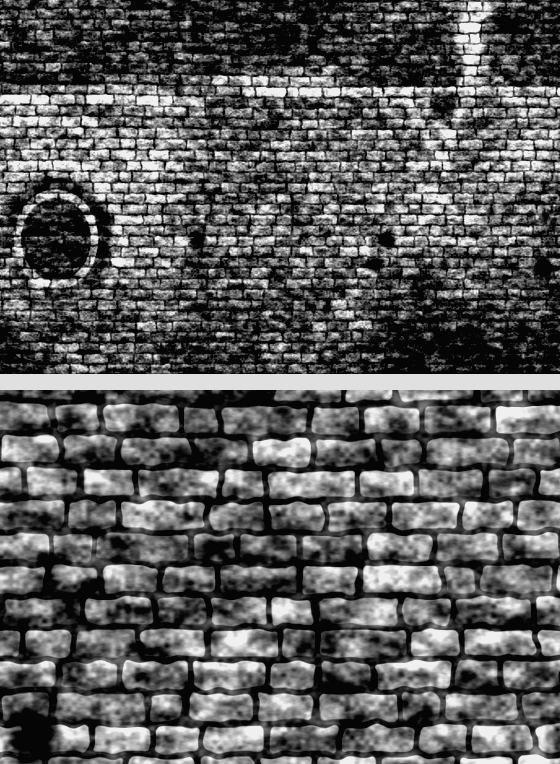
Top, the full canvas; bottom, a detail of the centre.
Write a Shadertoy shader that draws this texture.

```glsl
// Weathered black and white brick wall with soot, faded paint courses and a worn ring.
const float ROWS = 35.1;          // brick courses over the canvas height
const float BRICKS = 17.3;        // mean bricks per canvas height, about 26 across
const float JOINT = 0.0052;       // mortar width
const float CORNER = 0.004;       // brick corner radius
const float ROUGHNESS = 0.0045;   // raggedness of brick edges
const float BRICK_VARIATION = 0.36;
const float GRAIN = 1.55;
const float SPECKLE = 0.42;
const vec2 RING_CENTRE = vec2(0.150, 0.360);
const vec2 RING_RADII = vec2(0.103, 0.122);
const float RING_HALF_WIDTH = 0.010;
const vec3 SOOT = vec3(0.02);
const vec3 CHALK = vec3(0.94);

float hash(vec2 p) {
    vec3 q = fract(p.xyx * 0.1031);
    q += dot(q, q.yzx + 33.33);
    return fract((q.x + q.y) * q.z);
}

float noise(vec2 p) {
    vec2 i = floor(p), f = fract(p);
    f = f * f * (3.0 - 2.0 * f);
    return mix(mix(hash(i), hash(i + vec2(1, 0)), f.x),
               mix(hash(i + vec2(0, 1)), hash(i + vec2(1, 1)), f.x), f.y);
}

float fbm(vec2 p) {
    float sum = 0.0, amp = 0.533;
    for (int i = 0; i < 4; i++) {
        sum += amp * noise(p);
        p = mat2(1.6, 1.2, -1.2, 1.6) * p + 7.3;
        amp *= 0.5;
    }
    return sum;
}

// Soft elliptical spot, 1 at its centre
float spot(vec2 p, vec2 centre, vec2 radii) {
    return 1.0 - smoothstep(0.2, 1.0, length((p - centre) / radii));
}

float segment(vec2 p, vec2 a, vec2 b) {
    vec2 d = b - a;
    return length(p - a - d * clamp(dot(p - a, d) / dot(d, d), 0.0, 1.0));
}

// Uneven vertical joint: alternating long and short bricks with jitter
float jointX(float i, float row) {
    return i + 0.13 * (mod(i, 2.0) - 0.5) + 0.46 * (hash(vec2(i, row)) - 0.5);
}

// Paint on one course between two ends
float course(float row, float target, float x, float a, float b) {
    return (1.0 - step(0.5, abs(row - target)))
         * smoothstep(a - 0.02, a + 0.02, x) * (1.0 - smoothstep(b - 0.02, b + 0.02, x));
}

// Large scale light, soot and paint
float wallTone(vec2 p, float row) {
    float tone = 0.49 + 0.65 * (fbm(p * 5.0 + 3.0) - 0.5);
    float sootEdge = 0.755 + 0.04 * smoothstep(0.52, 0.6, p.x) * (1.0 - smoothstep(0.85, 1.1, p.x));
    tone -= 0.33 * smoothstep(sootEdge, sootEdge + 0.03, p.y);
    tone -= 0.25 * (1.0 - smoothstep(0.04, 0.34, p.y));
    tone -= 0.20 * smoothstep(0.9, 1.2, p.x) * (1.0 - smoothstep(0.22, 0.38, p.y));
    tone -= 0.30 * spot(p, vec2(0.0, 0.04), vec2(0.18, 0.16));
    tone += 0.20 * spot(p, vec2(0.22, 0.56), vec2(0.45, 0.20));

    // Painted courses
    float paint = course(row, 25.0, p.x, -0.1, 0.56) + course(row, 27.0, p.x, 0.56, 0.90)
                + course(row, 26.0, p.x, 0.64, 1.60) + 0.7 * course(row, 23.0, p.x, -0.1, 0.26)
                + 0.6 * course(row, 12.0, p.x, 0.27, 0.64) + 0.5 * course(row, 14.0, p.x, 0.30, 0.45);
    tone += 0.42 * paint;

    // Bleached runs and plaster patches
    float run = abs(p.x - 1.265 - 0.012 * sin(p.y * 40.0));
    tone += 0.75 * (1.0 - smoothstep(0.02, 0.05, run)) * smoothstep(0.75, 0.78, p.y);
    tone += 0.35 * spot(p, vec2(1.42, 0.58), vec2(0.09, 0.12));
    tone += 0.35 * spot(p, vec2(1.33, 0.375), vec2(0.045, 0.025));
    tone += 0.22 * spot(p, vec2(1.17, 0.42), vec2(0.16, 0.12));
    float scrape = min(segment(p, vec2(1.09, 0.72), vec2(1.18, 0.57)),
                       segment(p, vec2(1.23, 0.73), vec2(1.19, 0.54)));
    tone += 0.35 * (1.0 - smoothstep(0.004, 0.018, scrape));
    tone -= 0.65 * spot(p, vec2(1.185, 0.725), vec2(0.05, 0.06));

    // Missing bricks
    vec2 holes[4] = vec2[4](vec2(0.528, 0.357), vec2(1.035, 0.358), vec2(1.005, 0.295), vec2(1.455, 0.285));
    for (int i = 0; i < 4; i++) tone -= 1.3 * spot(p, holes[i], vec2(0.032));

    // Worn ring with a sooty halo
    vec2 q = p - RING_CENTRE;
    float d = (length(q / RING_RADII) - 1.0) * RING_RADII.x;
    float side = smoothstep(-0.15, 0.12, q.x + q.y);
    tone -= 0.34 * (1.0 - smoothstep(-0.01, 0.01, d));
    tone -= 0.65 * side * smoothstep(0.0, 0.01, d) * (1.0 - smoothstep(0.03, 0.05, d));
    tone += 0.28 * side * (1.0 - smoothstep(0.0, 0.025, abs(d - 0.07)));
    float stroke = 1.0 - smoothstep(RING_HALF_WIDTH - 0.003, RING_HALF_WIDTH + 0.003, abs(d));
    return mix(tone, 0.88, stroke * 0.95);
}

void mainImage(out vec4 fragColor, in vec2 fragCoord) {
    vec2 p = fragCoord / iResolution.y;
    float pixel = 1.0 / iResolution.y;

    // Sagging courses, lifted at the upper left
    vec2 wall = p;
    wall.y -= 0.009 * smoothstep(0.45, 0.75, p.y) * (1.0 - smoothstep(0.2, 0.8, p.x));
    wall.y += 0.004 * (noise(p * vec2(5.0, 3.0)) - 0.5);
    wall += ROUGHNESS * (vec2(noise(p * 85.0), noise(p * 85.0 + 41.0)) - 0.5);

    // Brick cell and its rounded box distance
    float row = floor(wall.y * ROWS);
    float x = wall.x * BRICKS + 3.0 * hash(vec2(row, 9.0)) + 4.0;
    float id = floor(x);
    if (x < jointX(id, row)) id -= 1.0;
    else if (x >= jointX(id + 1.0, row)) id += 1.0;
    float left = jointX(id, row), right = jointX(id + 1.0, row);
    vec2 local = vec2((x - 0.5 * (left + right)) / BRICKS, (fract(wall.y * ROWS) - 0.5) / ROWS);
    vec2 halfSize = 0.5 * vec2((right - left) / BRICKS, 1.0 / ROWS) - 0.5 * JOINT;
    vec2 edge = abs(local) - halfSize + CORNER;
    float d = length(max(edge, 0.0)) + min(max(edge.x, edge.y), 0.0) - CORNER;
    float brick = 1.0 - smoothstep(-pixel, pixel, d);

    // Gritty surface, lit from above
    float tone = wallTone(p, row);
    float grain = GRAIN * (fbm(p * vec2(48.0, 85.0)) - 0.5) + SPECKLE * (noise(p * 230.0) - 0.5);
    float face = tone + grain + BRICK_VARIATION * (hash(vec2(id, row) + 17.0) - 0.5);
    face += 0.16 * local.y / halfSize.y;
    float mortar = 0.4 * tone - 0.17 + 0.8 * grain;
    float shade = clamp(mix(mortar, face, brick), 0.0, 1.0);
    fragColor = vec4(mix(SOOT, CHALK, shade), 1.0);
}
```
